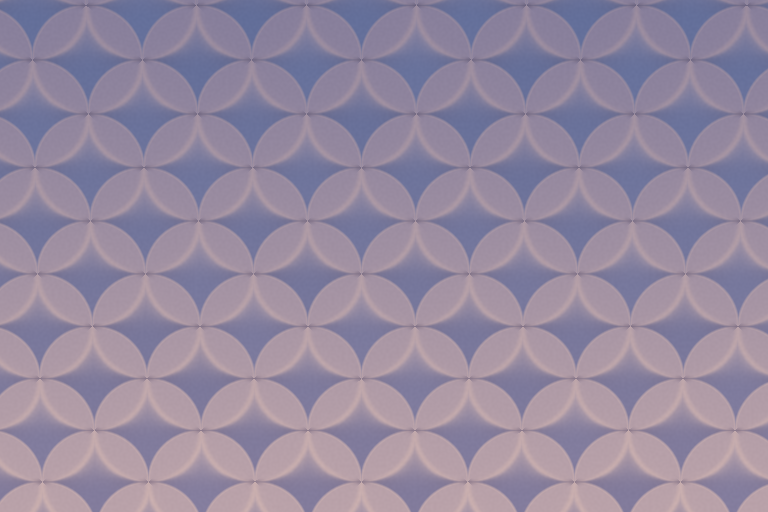
A WebGL 2 fragment shader for this pattern:

```glsl
#version 300 es
precision highp float;

uniform vec2 u_resolution;
out vec4 fragColor;

// Lattice, in canvas heights measured from the top
const float AXIS_X = 0.706;       // column that stays upright
const float PERIOD_TOP = 0.215;   // horizontal repeat at the top edge
const float PERIOD_LOSS = 0.0076; // its shrinkage over the full height
const float FIRST_ROW = 0.117;
const float ROW_RATE = 9.431;     // rows per height
const float ROW_GAIN = 0.334;     // rows crowd together lower down

// Line and glow sizes, in circle radii
const float RIM_WIDTH = 0.022;
const float LIP_WIDTH = 0.045;
const float GLOW_REACH = 0.10;
const float SHADOW_REACH = 0.30;

// Wear
const float GRAIN = 0.012;
const float MOTTLE = 0.03;
const float TILE_SHIFT = 0.012;

// Colours at the top and the bottom of the canvas
const vec3 STAR_TOP = vec3(0.385, 0.435, 0.605);
const vec3 STAR_LOW = vec3(0.520, 0.490, 0.615);
const vec3 PETAL_TOP = vec3(0.520, 0.490, 0.605);
const vec3 PETAL_LOW = vec3(0.735, 0.640, 0.665);
const vec3 GLOW_TOP = vec3(0.610, 0.550, 0.620);
const vec3 GLOW_LOW = vec3(0.810, 0.700, 0.690);
const vec3 SHADOW_TOP = vec3(0.360, 0.340, 0.450);
const vec3 SHADOW_LOW = vec3(0.500, 0.430, 0.510);

float hash(vec2 p) {
    vec3 h = fract(p.xyx * vec3(0.1031, 0.1030, 0.0973));
    h += dot(h, h.yzx + 33.33);
    return fract((h.x + h.y) * h.z);
}

float slope(vec2 corner, vec2 offset) {
    float angle = 6.2832 * hash(corner);
    return dot(vec2(cos(angle), sin(angle)), offset);
}

float gradientNoise(vec2 p) {
    vec2 i = floor(p), f = fract(p);
    vec2 u = f * f * f * (f * (f * 6.0 - 15.0) + 10.0);
    vec2 e = vec2(1.0, 0.0);
    float near = mix(slope(i, f), slope(i + e, f - e), u.x);
    float far = mix(slope(i + e.yx, f - e.yx), slope(i + 1.0, f - 1.0), u.x);
    return mix(near, far, u.y);
}

float line(float d, float halfWidth, float blur) {
    return 1.0 - smoothstep(halfWidth - blur, halfWidth + blur, abs(d));
}

void main() {
    vec2 pos = gl_FragCoord.xy / u_resolution.y;
    pos.y = 1.0 - pos.y;
    float pixel = ROW_RATE / u_resolution.y;

    // Slightly tapered grid, turned 45 degrees into square cells
    float row = pos.y - FIRST_ROW;
    vec2 grid = vec2(2.0 * (pos.x - AXIS_X) / (PERIOD_TOP - PERIOD_LOSS * pos.y),
                     row * (ROW_RATE + ROW_GAIN * row));
    vec2 turned = 0.5 * vec2(grid.x + grid.y, grid.x - grid.y);
    vec2 cell = floor(turned);
    vec2 f = turned - cell - 0.5;
    vec2 local = vec2(f.x + f.y, f.x - f.y);

    // Signed distance to the neighbouring circles: negative in the petals
    vec2 side = abs(local);
    float edge = length(side - 1.0) - 1.0;
    float upper = smoothstep(0.06, -0.22, local.y);

    // Light grows towards the lower edge, with soft uneven patches
    float light = smoothstep(-0.15, 1.15, pos.y);
    light += MOTTLE * gradientNoise(pos * 3.0);
    vec3 star = mix(STAR_TOP, STAR_LOW, light);
    vec3 petal = mix(PETAL_TOP, PETAL_LOW, light);
    vec3 glow = mix(GLOW_TOP, GLOW_LOW, light);
    vec3 shadow = mix(SHADOW_TOP, SHADOW_LOW, light);

    // Star: haze below the top tip, glow under petals, dark side tips
    float outside = max(edge, 0.0);
    float haze = smoothstep(0.25, -0.85, local.y);
    star = mix(star, petal, 0.75 * haze);
    star = mix(star, glow, 0.75 * upper * exp(-outside / GLOW_REACH));
    float tip = exp(-(1.0 - side.x) / SHADOW_REACH) * exp(-20.0 * local.y * local.y);
    star = mix(star, shadow, 0.9 * tip);
    star += TILE_SHIFT * (hash(cell + 40.0) - 0.5);

    // Petal: faint bloom beside its lower edge
    petal = mix(petal, glow, 0.25 * upper * exp(edge / 0.08));
    vec3 color = mix(petal, star, smoothstep(-pixel, pixel, edge));

    // Thin upper rim and broad soft lower lip
    float rim = line(edge, RIM_WIDTH, pixel) * (1.0 - upper);
    float lip = line(edge, LIP_WIDTH, max(pixel, LIP_WIDTH)) * upper;
    color = mix(color, glow, (0.55 * rim + 0.7 * lip) * (1.0 - 0.6 * tip));

    // Pinched dark knot where four petals meet
    float knot = length((1.0 - side.x) * vec2(0.6, 0.0) + vec2(0.0, local.y * 1.8));
    color = mix(color, shadow, 0.6 * exp(-knot * knot / 0.008));

    color += GRAIN * gradientNoise(pos * 150.0);
    fragColor = vec4(clamp(color, 0.0, 1.0), 1.0);
}
```
